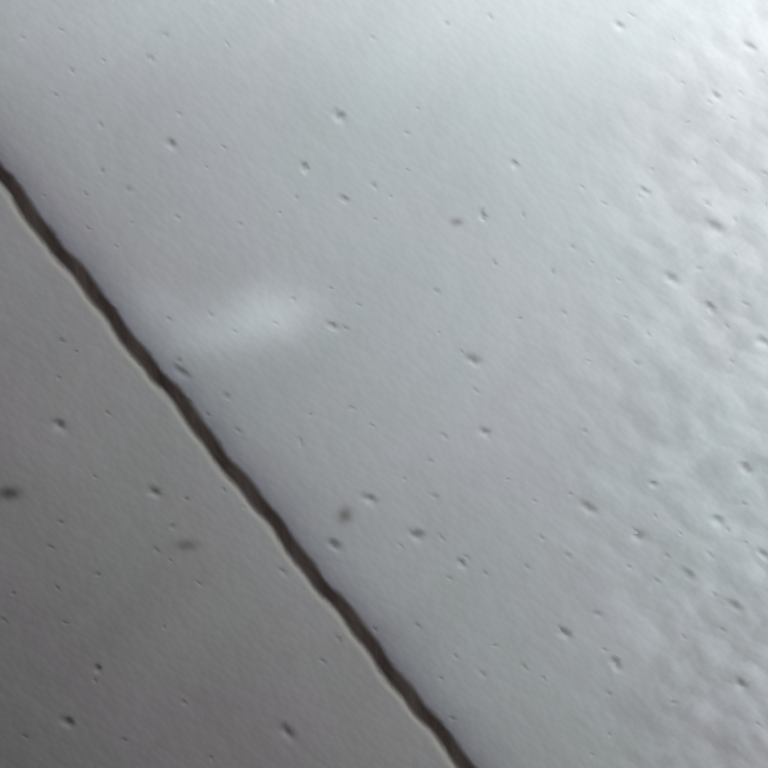
Give the GLSL for this texture, as a WebGL 1 fragment shader.

```glsl
precision highp float;
uniform vec2 u_resolution;

#define JOINT_NORMAL vec2(0.786, 0.618)
#define JOINT_OFFSET 0.477
#define JOINT_WIDTH 0.009
#define JOINT_COLOR vec3(0.19, 0.165, 0.155)
#define LIP_COLOR vec3(0.60, 0.60, 0.56)
#define SHADOW_DEPTH 0.20
#define SLAB_DROP 0.055
#define MOTTLE 0.014
#define GRAIN 0.028
#define WEAR 0.13
#define PIT_DEPTH 0.16

vec2 hash2(vec2 p) {
  vec3 q = fract(p.xyx * vec3(0.1031, 0.1030, 0.0973));
  q += dot(q, q.yzx + 33.33);
  return fract((q.xx + q.yz) * q.zy);
}

// Distance to the nearest scattered feature point
float cellular(vec2 p) {
  vec2 cell = floor(p), f = fract(p);
  float nearest = 4.0;
  for (int y = -1; y <= 1; y++) {
    for (int x = -1; x <= 1; x++) {
      vec2 o = vec2(float(x), float(y));
      vec2 r = o + hash2(cell + o) - f;
      nearest = min(nearest, dot(r, r));
    }
  }
  return sqrt(nearest);
}

// Warped sines, roughly -1 to 1
float layeredSines(vec2 p) {
  float sum = 0.0, amp = 0.5;
  for (int i = 0; i < 5; i++) {
    p += 0.7 * sin(p.yx * 1.3 + float(i));
    sum += amp * sin(p.x) * cos(p.y);
    p = mat2(1.2, 1.5, -1.5, 1.2) * p + 2.7;
    amp *= 0.62;
  }
  return sum;
}

// Surface marks run along the falling diagonal
vec2 alongGrain(vec2 p) {
  return vec2(dot(p, vec2(0.82, -0.57)), dot(p, vec2(0.57, 0.82)));
}

float relief(vec2 p, vec2 scale) {
  vec2 q = alongGrain(p) * scale;
  return cellular(q + vec2(0.10, 0.22)) - cellular(q);
}

float blob(vec2 p, vec2 center, vec2 radius) {
  vec2 q = (p - center) / radius;
  return exp(-dot(q, q));
}

// Sparse dents: dark hollow with a faint bright rim below
float pits(vec2 p, float scale, float density) {
  vec2 q = alongGrain(p) * scale;
  vec2 seed = hash2(floor(q) + scale);
  vec2 r = fract(q) - 0.3 - 0.4 * seed.yx;
  vec2 size = vec2(0.12, 0.055) * (0.6 + 0.8 * seed.y);
  float dent = blob(r, vec2(0.0), size) - 0.45 * blob(r, vec2(0.02, -0.1), size);
  return dent * step(seed.x, density);
}

void main() {
  vec2 uv = gl_FragCoord.xy / u_resolution;

  // Signed distance to the joint, positive on the upper slab
  float t = dot(uv, vec2(0.618, -0.786));
  float wobble = 0.0018 * sin(t * 34.0) + 0.0010 * sin(t * 91.0 + 1.0);
  float d = dot(uv, JOINT_NORMAL) - JOINT_OFFSET + wobble;
  float upper = smoothstep(-0.006, 0.006, d);

  // Broad light
  float light = 0.405 + 0.21 * uv.x + 0.20 * uv.y + 0.09 * uv.x * uv.y;
  light += 0.05 * smoothstep(0.82, 1.0, uv.y);
  light -= SLAB_DROP * (1.0 - upper);
  light += MOTTLE * layeredSines(uv * 13.0);

  // Fine grain and flaking towards the right
  vec2 warped = uv + 0.008 * vec2(layeredSines(uv * 17.0), layeredSines(uv * 19.0 + 5.0));
  float edge = uv.x + 0.07 * layeredSines(uv * 9.0 + 3.0) - 0.16 * abs(uv.y - 0.38);
  float worn = smoothstep(0.58, 0.98, edge);
  light += GRAIN * relief(uv, vec2(75.0, 120.0));
  light += GRAIN * (0.7 + worn) * relief(warped, vec2(28.0, 52.0));
  light += WEAR * worn * relief(warped, vec2(13.0, 27.0));
  light += 0.035 * worn * layeredSines(warped * vec2(24.0, 32.0));

  // Scattered and larger dents
  float dents = pits(warped, 13.0, 0.16 + 0.25 * worn) + 0.5 * pits(warped + 0.37, 27.0, 0.22);
  dents += blob(uv, vec2(0.449, 0.329), vec2(0.009, 0.010));
  dents += blob(uv, vec2(0.012, 0.358), vec2(0.015, 0.008));
  dents += 0.8 * blob(uv, vec2(0.595, 0.711), vec2(0.008, 0.005));
  dents += 0.6 * blob(uv, vec2(0.243, 0.290), vec2(0.015, 0.007));
  light -= PIT_DEPTH * dents;

  // Pale smudge
  vec2 s = uv + 0.010 * vec2(layeredSines(uv * 30.0), layeredSines(uv * 27.0 + 4.0));
  float smudge = blob(s, vec2(0.350, 0.592), vec2(0.060, 0.036));
  smudge += 0.6 * blob(s, vec2(0.275, 0.560), vec2(0.065, 0.032));
  smudge += 0.35 * blob(s, vec2(0.205, 0.605), vec2(0.045, 0.030));
  light += 0.105 * smudge * upper;

  // Cool highlights, neutral shade, faint colour drift
  vec3 color = light + mix(vec3(0.004, 0.0, 0.004), vec3(-0.022, 0.006, 0.020), smoothstep(0.40, 0.75, light));
  color += 0.008 * layeredSines(uv * 8.0 + 9.0) * vec3(1.0, -0.6, 0.4);

  // Soft shadow, worn lip and dark gap
  float shadow = exp(-max(d, 0.0) / 0.026) * upper;
  color -= SHADOW_DEPTH * shadow * vec3(1.0, 1.04, 0.88);
  float rough = layeredSines(vec2(t * 55.0, d * 90.0));
  float lip = exp(-pow((d + 0.0135) / 0.0035, 2.0));
  color = mix(color, LIP_COLOR, lip * (0.55 + 0.25 * rough));
  float halfWidth = JOINT_WIDTH * (1.0 + 0.25 * rough);
  float gap = 1.0 - smoothstep(halfWidth * 0.45, halfWidth * 1.5, abs(d - 0.001));
  color = mix(color, JOINT_COLOR + 0.05 * rough, gap * 0.93);

  gl_FragColor = vec4(clamp(color, 0.0, 1.0), 1.0);
}
```
